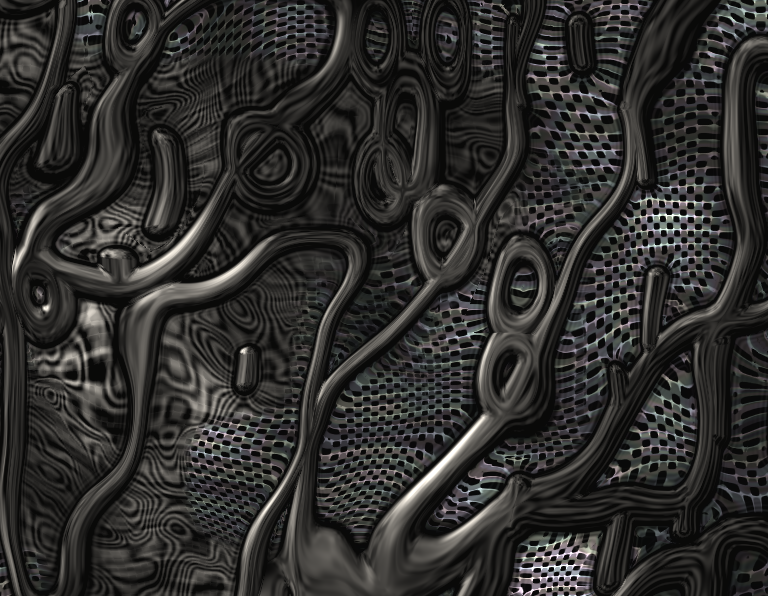
Write a WebGL 2 fragment shader that draws this texture.

```glsl
#version 300 es
precision highp float;
// Dark polished tubes winding mostly upright over warped perforated metal.
// Tubes follow noise contours plus scattered capsules and rings; their slope
// bends the hole lattice and the fine engraved lines that lie between them.
uniform vec2 u_resolution;
out vec4 outColor;

#define TUBE_RADIUS 0.021
#define COARSE_PITCH vec2(0.0175, 0.0125)
#define FINE_PITCH vec2(0.0115, 0.0082)
#define HOLE_LEVEL 0.14
#define SHEET_WARP 0.14
#define REFRACTION 0.026
#define LINE_PITCH 0.0085
#define GLOSS 0.45
#define EXPOSURE 1.45
#define BLACK_POINT 0.065
#define WARM vec3(1.03, 1.0, 0.95)

const float TAU = 6.2831853;

float hash(vec2 p) {
  return fract(sin(dot(p, vec2(127.1, 311.7))) * 43758.5453);
}

float noise(vec2 p) {
  vec2 i = floor(p), f = fract(p);
  f = f * f * f * (f * (f * 6.0 - 15.0) + 10.0);
  return mix(mix(hash(i), hash(i + vec2(1, 0)), f.x),
             mix(hash(i + vec2(0, 1)), hash(i + vec2(1, 1)), f.x), f.y);
}

vec2 noise2(vec2 p) { return vec2(noise(p), noise(p + 19.3)) - 0.5; }

float smoothMin(float a, float b, float k) {
  float h = max(k - abs(a - b), 0.0) / k;
  return min(a, b) - h * h * k * 0.25;
}

// Approximate distance to the mid-level contour of stretched noise.
float contourDistance(vec2 p, vec2 freq, float seed) {
  vec2 q = p * freq + seed, e = vec2(0.02, 0.0);
  float n = noise(q);
  vec2 slope = vec2(noise(q + e.xy) - n, noise(q + e.yx) - n) / e.x * freq;
  return abs(n - 0.5) / (length(slope) + 0.7);
}

// Upright capsules and rings, scattered one to a cell.
float scatterDistance(vec2 p) {
  vec2 size = vec2(0.16, 0.21), cell = floor(p / size);
  float d = 1.0;
  for (int y = -1; y <= 1; y++)
    for (int x = -1; x <= 1; x++) {
      vec2 c = cell + vec2(x, y);
      float kind = hash(c + 3.7);
      vec2 jitter = 0.25 + 0.5 * vec2(hash(c + 11.3), hash(c + 23.9));
      vec2 q = p - (c + jitter) * size;
      float reach = 0.015 + 0.06 * hash(c + 41.1);
      if (kind < 0.36) d = min(d, length(vec2(q.x, max(abs(q.y) - reach, 0.0))));
      else if (kind < 0.5) d = min(d, abs(length(q * vec2(1.0, 0.65)) - 0.025 - 0.4 * reach));
    }
  return d;
}

float tubeDistance(vec2 p) {
  vec2 q = p + 0.16 * noise2(p * 3.1 + 2.0) + 0.05 * noise2(p * 7.0);
  float d = contourDistance(q, vec2(6.0, 2.2), 4.3);
  vec2 leaning = vec2(q.x - 0.55 * q.y, q.y);
  d = smoothMin(d, contourDistance(leaning, vec2(4.6, 1.8), 37.6), 0.012);
  return smoothMin(d, scatterDistance(mix(p, q, 0.6)), 0.008);
}

// Sine lines that fade to their mean where finer than a pixel.
float lines(float phase) {
  return sin(phase) * (1.0 - smoothstep(1.4, 3.2, fwidth(phase)));
}

// Staggered oval holes: x is open sheet, y is the bright lip of a hole.
vec2 perforation(vec2 p, vec2 pitch) {
  vec2 a = p * 0.5 * TAU / pitch;
  float f = cos(a.x) * cos(a.y);
  float w = clamp(fwidth(f) * 0.7, 0.03, 0.6);
  float open = 1.0 - smoothstep(-w, w, f - HOLE_LEVEL);
  return vec2(open, open * smoothstep(-0.5, 0.1, f) * smoothstep(0.0, 0.6, sin(a.y + 0.5)));
}

void main() {
  vec2 p = gl_FragCoord.xy / u_resolution.y;
  float across = gl_FragCoord.x / u_resolution.x;
  vec2 e = vec2(0.0015, 0.0);
  float d = tubeDistance(p);
  vec2 slope = vec2(tubeDistance(p + e.xy) - d, tubeDistance(p + e.yx) - d) / e.x;
  slope /= max(length(slope), 1.0);
  float radius = TUBE_RADIUS * (0.6 + 0.8 * noise(p * 4.0 + 8.0));
  float outside = max(d - radius, 0.0);

  // Perforated sheet, bent by nearby tubes.
  vec2 sheet = p + SHEET_WARP * noise2(p * 3.2 + 51.0) + 0.03 * noise2(p * 9.0 + 5.0);
  sheet += REFRACTION * slope * exp(-outside / 0.014);
  float coarse = smoothstep(0.5, 0.62, 0.6 * across + 0.4 * noise(p * 4.5 + 31.0));
  vec2 web = mix(perforation(sheet, FINE_PITCH), perforation(sheet, COARSE_PITCH), coarse);
  float light = noise(p * vec2(8.0, 6.5) + 90.0);
  float glow = 0.3 + 1.5 * noise(p * 4.2 + 120.0) * light;
  float streak = noise(sheet * vec2(16.0, 140.0));
  float mesh = 0.05 + glow * (web.x * (0.17 + 0.2 * streak) + 0.34 * web.y);

  // Engraved swirls and cross streaks, mainly toward the left.
  float relief = noise(sheet * 9.0) + 0.5 * noise(sheet * 21.0 + 5.0);
  float swirl = 0.06 + glow * (0.15 + 0.14 * lines(relief * 85.0) + 0.26 * (streak - 0.5));
  float engraved = smoothstep(0.48, 0.62, 0.72 - 0.6 * across + 0.7 * (noise(p * 5.0 + 14.0) - 0.5));
  float ground = mix(mesh, swirl, engraved * 0.9);

  // Contour grooves and shade beside the tubes.
  float groove = lines(d * TAU / LINE_PITCH + 9.0 * noise(p * 14.0));
  float halo = exp(-outside / 0.009);
  ground = mix(ground, 0.15 + 0.16 * groove * (0.4 + light), halo * 0.7);
  ground *= 1.0 - 0.7 * exp(-outside / 0.004);

  // Rounded metal mirroring a streaky, uneven room.
  float s = min(d / radius, 1.0);
  vec3 normal = normalize(vec3(slope * s, sqrt(1.0 - s * s) + 0.08));
  float key = max(dot(normal, normalize(vec3(-0.45, 0.4, 0.8))), 0.0);
  float fill = max(dot(normal, normalize(vec3(0.75, -0.1, 0.5))), 0.0);
  float room = noise(normal.xy * 3.5 + p * vec2(7.0, 4.0));
  float grain = noise(normal.xy * 11.0 + p * vec2(40.0, 15.0));
  float polish = smoothstep(0.3, 0.75, noise(p * 4.0 + 62.0) + 0.35 * (0.5 - across));
  float tube = 0.05 + key * key * (0.05 + 0.26 * room * (0.5 + polish));
  tube += GLOSS * (0.15 + polish) * pow(key, 18.0) * room + 0.22 * pow(fill, 14.0) * light;
  tube += 0.05 * groove * (1.0 - 0.7 * polish) + 0.14 * (grain - 0.5) * key;
  tube *= 1.0 - 0.8 * smoothstep(0.7, 1.0, s);

  float edge = max(fwidth(d), 0.0008);
  float inside = 1.0 - smoothstep(-edge, edge, d - radius);
  float tone = max((mix(ground, tube, inside) - BLACK_POINT) * EXPOSURE + 0.04, 0.035);
  vec3 tint = 1.0 + 0.06 * cos(TAU * (light * 3.0 + streak) + vec3(0.0, 2.1, 4.2));
  vec3 color = tone * mix(tint, WARM, max(inside, engraved));
  outColor = vec4(clamp(color, 0.0, 1.0), 1.0);
}
```
